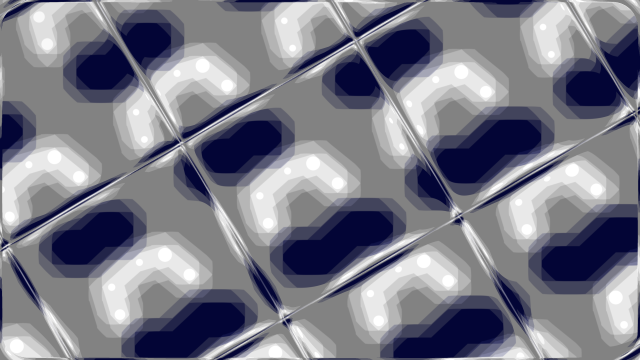
A Shadertoy shader for this pattern:

```glsl
// Tilted square glass tiles refracting layered navy and white blobs on grey.
#define CELL 0.5635     // tile side, in canvas heights
#define TILT 0.532      // grid rotation in radians
#define BEND 0.27       // refraction shift at a tile edge
#define BEND_POWER 30.0 // higher keeps the bend nearer the edge
#define LAYER_STEP 0.026 // offset between translucent layers
#define LIGHT_RADIUS 0.046
#define DARK_RADIUS 0.067
#define SPOT_RADIUS 0.016
#define SEAM_WIDTH 0.0018
#define FRAME_INSET 0.006
#define FRAME_CORNER 0.07
#define SAMPLES 3       // antialiasing grid side

const vec3 GREY = vec3(0.51);
const vec3 NAVY = vec3(0.01, 0.02, 0.21);
// Columns: the two repeat vectors of the blob pattern
const mat2 LATTICE = mat2(0.375, 0.215, -0.270, 0.265);
// Columns: pattern drift from one tile to the next, across and up
const mat2 DRIFT = mat2(-0.080, 0.010, -0.127, -0.174);

const vec2 ARCH[5] = vec2[5](vec2(-0.084, -0.090), vec2(-0.107, -0.014),
    vec2(-0.030, 0.055), vec2(0.041, 0.076), vec2(0.109, 0.021));
const vec2 BAR[4] = vec2[4](vec2(-0.105, -0.045), vec2(-0.040, -0.045),
    vec2(0.045, 0.035), vec2(0.105, 0.035));

float hash(vec2 p) {
    vec3 h = fract(vec3(p.xyx) * 0.1031);
    h += dot(h, h.yzx + 33.33);
    return fract((h.x + h.y) * h.z);
}

// Length measured with a softened octagon, for faceted outlines
float facetLength(vec2 v) {
    vec2 a = abs(v);
    float octagon = max(max(a.x, a.y), 0.7071 * (a.x + a.y));
    return mix(octagon, length(v), 0.25);
}

float segment(vec2 p, vec2 a, vec2 b) {
    vec2 ab = b - a;
    return facetLength(p - a - ab * clamp(dot(p - a, ab) / dot(ab, ab), 0.0, 1.0));
}

float fill(float d, float px) { return smoothstep(px, -px, d); }

vec2 latticeId(vec2 p) { return floor(inverse(LATTICE) * p + 0.5); }

vec2 wrap(vec2 p) { return p - LATTICE * latticeId(p); }

float archDistance(vec2 p) {
    p = wrap(p);
    float d = 1.0;
    for (int i = 0; i < 4; i++) d = min(d, segment(p, ARCH[i], ARCH[i + 1]));
    return d - LIGHT_RADIUS;
}

// Every other row of bars is shorter
float barDistance(vec2 p) {
    float size = mod(latticeId(p).y, 2.0) < 0.5 ? 1.0 : 0.62;
    p = wrap(p);
    float d = 1.0;
    for (int i = 0; i < 3; i++) d = min(d, segment(p, size * BAR[i], size * BAR[i + 1]));
    return d - DARK_RADIUS;
}

// Hard-edged copies in four diagonal directions, summed into steps of tone
vec3 blobs(vec2 p, float px) {
    vec2 toArch = p - vec2(-0.060, -0.030);
    vec2 toBar = p - vec2(0.050, -0.170);
    float light = 0.0, dark = 0.0, spots = 0.0;
    for (int i = 0; i < 4; i++) {
        float angle = (float(i) + 0.5) * 1.570796;
        vec2 offset = LAYER_STEP * vec2(cos(angle), sin(angle));
        light += fill(archDistance(toArch + offset), px) / 4.0;
        dark += fill(barDistance(toBar + offset), px) / 4.0;
    }
    vec2 id = latticeId(toArch);
    vec2 local = wrap(toArch);
    for (int i = 0; i < 5; i++) {
        float size = SPOT_RADIUS * (0.5 + 0.7 * hash(id + float(i) * 7.0 + 50.0));
        spots = max(spots, fill(length(local - ARCH[i]) - size, px));
    }
    light *= 0.75 + 0.45 * hash(id + 20.0);
    vec3 col = GREY + 0.38 * light + 0.10 * spots * light;
    return clamp(col - (GREY - NAVY) * dark * (1.0 + 0.4 * light), NAVY, vec3(1.0));
}

float roundedBox(vec2 p, vec2 halfSize, float corner) {
    vec2 q = abs(p) - halfSize + corner;
    return length(max(q, 0.0)) + min(max(q.x, q.y), 0.0) - corner;
}

vec3 glass(vec2 p, vec2 halfCanvas, float px) {
    float c = cos(TILT), s = sin(TILT);
    mat2 turn = mat2(c, s, -s, c);
    vec2 q = transpose(turn) * p;
    vec2 id = floor(q / CELL + 0.5);
    vec2 local = q - id * CELL;

    // Steep bend near tile edges squeezes the blobs into streaks
    vec2 edge = abs(2.0 * local / CELL);
    vec2 bent = local + BEND * sign(local) * pow(edge, vec2(BEND_POWER));
    vec2 view = turn * (bent - DRIFT * id);

    // Rounded rim around the whole pane
    float rim = roundedBox(p, halfCanvas - FRAME_INSET, FRAME_CORNER);
    view += p * (0.12 + 4.0 * max(rim, 0.0)) * fill(-rim, px);
    vec3 col = blobs(view, px);

    // Silver seam with uneven shine
    float gap = 0.5 * CELL * (1.0 - max(edge.x, edge.y));
    float shine = 0.4 + 0.3 * cos(23.0 * (q.x + q.y)) * cos(9.0 * (q.x - q.y));
    return mix(col, vec3(0.80, 0.80, 0.84), shine * fill(gap - SEAM_WIDTH, px));
}

void mainImage(out vec4 fragColor, in vec2 fragCoord) {
    float px = 1.0 / iResolution.y;
    vec3 sum = vec3(0.0);
    for (int i = 0; i < SAMPLES * SAMPLES; i++) {
        vec2 jitter = (vec2(i % SAMPLES, i / SAMPLES) + 0.5) / float(SAMPLES) - 0.5;
        vec2 p = (fragCoord + jitter - 0.5 * iResolution.xy) * px;
        sum += glass(p, 0.5 * iResolution.xy * px, 0.5 * px);
    }
    fragColor = vec4(sum / float(SAMPLES * SAMPLES), 1.0);
}
```
